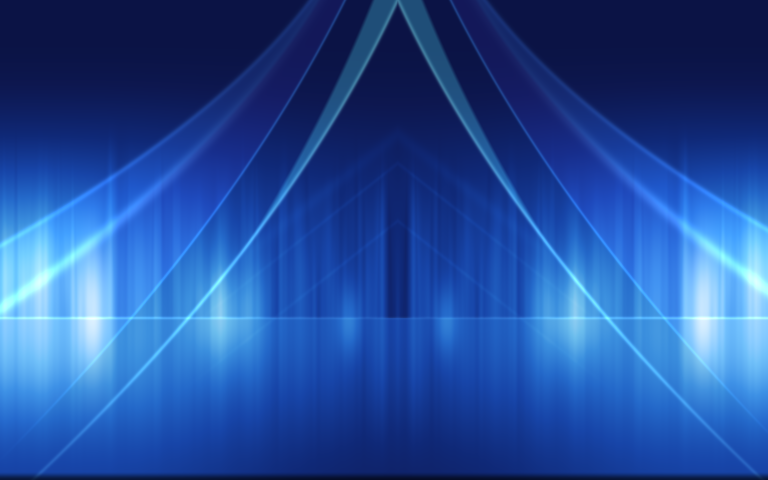
Write a Shadertoy shader that draws this background.

```glsl
// A mirrored stage of blue light: streaked vertical curtains above a glossy floor,
// with soft glows, sweeping translucent arcs and faint chevrons.
// A scalar light level is built from formulas, then coloured by a blue ramp.

const float AXIS = 0.518;      // mirror axis, as a share of the width
const float HORIZON = 0.3375;  // floor line, as a share of the height

float hash(float n) {
    n = fract(n * 0.1031);
    n *= n + 33.33;
    return fract(n * (n + n));
}

float noise(float x) {
    float cell = floor(x), f = fract(x);
    return mix(hash(cell), hash(cell + 1.0), f * f * (3.0 - 2.0 * f));
}

// Soft elliptical spot
float glow(vec2 p, vec2 centre, vec2 size) {
    vec2 q = (p - centre) / size;
    return exp(-dot(q, q));
}

// Distance from the axis of an arc that falls from the top edge
float arc(float drop, vec3 k) {
    return k.x + drop * (k.y + drop * k.z);
}

// Signed distance to that arc, corrected for its slope
float arcDistance(vec2 p, vec3 k) {
    float drop = 1.0 - p.y;
    float slope = k.y + 2.0 * k.z * drop;
    return (p.x - arc(drop, k)) / sqrt(1.0 + slope * slope);
}

float line(float dist, float width) {
    return exp(-dist * dist / (width * width));
}

// Translucent sheet lying between two arcs
float sheet(float inner, float outer) {
    return smoothstep(-0.004, 0.006, inner) * smoothstep(0.006, -0.004, outer);
}

vec3 blueRamp(float level) {
    vec3 stops[8] = vec3[8](
        vec3(0.03, 0.05, 0.20), vec3(0.05, 0.09, 0.31),
        vec3(0.06, 0.16, 0.47), vec3(0.09, 0.27, 0.66),
        vec3(0.14, 0.41, 0.79), vec3(0.23, 0.56, 0.87),
        vec3(0.42, 0.74, 0.93), vec3(0.72, 0.88, 0.97));
    float s = clamp(level, 0.0, 1.0) * 7.0;
    int i = min(int(s), 6);
    return mix(stops[i], stops[i + 1], s - float(i));
}

// Vertical streaks in three sizes, each with a ragged upper end
float streaks(vec2 p) {
    float total = 0.0, frequency = 24.0, strength = 0.13;
    for (int i = 0; i < 3; i++) {
        float x = p.x * frequency + float(i) * 37.0;
        float top = 0.48 + 0.3 * noise(x * 0.6 + 91.0);
        float fade = smoothstep(top, top - 0.22, p.y);
        total += strength * (noise(x) - 0.48) * fade;
        frequency *= 2.3;
        strength *= 0.8;
    }
    return total;
}

float wallLevel(vec2 p, float side) {
    float rise = smoothstep(0.93, 0.37, p.y);
    float column = line(p.x, 0.062) * smoothstep(0.62, 0.4, p.y);
    return 0.09 + rise * (0.32 + 0.25 * side) - 0.05 * column + streaks(p);
}

float floorLevel(vec2 p, float side) {
    float depth = smoothstep(-0.1, 1.0, p.y / HORIZON);
    float reflection = streaks(vec2(p.x, HORIZON)) * depth * 0.5;
    float groove = line(p.x - 0.068, 0.018) * depth;
    return mix(0.23 + 0.17 * side, 0.47 + 0.22 * side, depth) + reflection - 0.06 * groove;
}

void mainImage(out vec4 fragColor, in vec2 fragCoord) {
    vec2 uv = fragCoord / iResolution.y;
    float aspect = iResolution.x / iResolution.y;
    vec2 p = vec2(abs(uv.x - AXIS * aspect), uv.y);
    float pixel = 1.0 / iResolution.y;
    float side = smoothstep(0.0, 0.65, p.x);

    // Wall and floor
    float wall = smoothstep(HORIZON - pixel, HORIZON + pixel, p.y);
    float level = mix(floorLevel(p, side), wallLevel(p, side), wall);

    // Pools of light near the floor line
    level += 0.25 * glow(p, vec2(0.76, 0.45), vec2(0.13, 0.15));
    level += 0.20 * glow(p, vec2(0.635, 0.36), vec2(0.032, 0.14));
    level += 0.27 * glow(p, vec2(0.36, 0.345), vec2(0.075, 0.11));
    level += 0.19 * glow(p, vec2(0.10, 0.335), vec2(0.026, 0.07));
    level += 0.15 * glow(p, vec2(0.75, 0.24), vec2(0.20, 0.12));

    // Faint chevrons around the axis
    for (int i = 0; i < 3; i++) {
        float apex = 0.72 - 0.06 * float(i) - 0.03 * float(i * (i - 1));
        float dist = (p.y - apex + 0.79 * p.x) * 0.785;
        level += 0.035 * line(dist, i == 0 ? 0.013 : 0.004) * smoothstep(0.5, 0.1, p.x);
    }
    vec3 colour = blueRamp(level);

    // Sweeping arcs, from the axis outwards
    float inner = arcDistance(p, vec3(0.0, 0.46, 0.30));
    float teal = arcDistance(p, vec3(0.05, 0.40, 0.22));
    float middle = arcDistance(p, vec3(0.11, 0.50, 0.26));
    float lower = arcDistance(p, vec3(0.163, 0.60, 0.67));
    float outer = arcDistance(p, vec3(0.183, 0.75, 1.0));
    float above = smoothstep(0.0, 0.45, p.y);
    colour += vec3(0.08, 0.23, 0.20) * sheet(inner, teal) * above;
    colour += vec3(0.17, 0.30, 0.25) * line(inner, 0.004) * mix(0.35, 1.0, above);
    colour += vec3(0.06, 0.16, 0.22) * line(middle, 0.003) * above;
    colour += vec3(0.03, 0.02, 0.08) * sheet(middle, lower) * above;
    colour += vec3(0.03, 0.07, 0.13) * sheet(lower, outer);
    float flare = smoothstep(0.2, 0.85, p.x);
    colour += vec3(0.16, 0.25, 0.27) * line(lower, 0.012) * (0.12 + flare);
    colour += vec3(0.08, 0.17, 0.24) * line(outer, 0.006) * (0.3 + 0.6 * flare);

    // White heat of the side lamps, floor line and dark lower rim
    colour += vec3(0.17, 0.07, 0.03) * glow(p, vec2(0.635, 0.36), vec2(0.03, 0.13));
    colour += vec3(0.12, 0.18, 0.16) * line(p.y - HORIZON, 0.003) * (0.3 + 0.7 * side);
    colour *= mix(0.35, 1.0, smoothstep(0.0, 0.018, p.y));
    fragColor = vec4(clamp(colour, 0.0, 1.0), 1.0);
}
```
